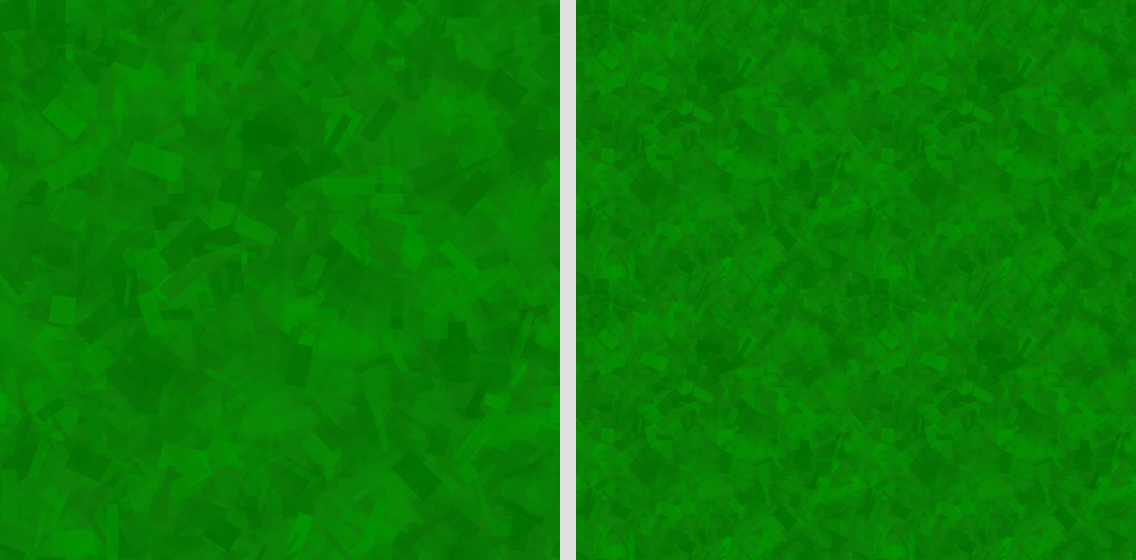
Left: one tile. Right: repeated 2 by 2.
Write a Shadertoy shader that draws this texture.

```glsl
// Tiling green patchwork of translucent, randomly turned rectangular brush dabs.

const float TAU = 6.2831853;
const float GRID = 12.0;   // dabs per side in each layer
const int LAYERS = 16;

vec3 hash3(vec3 p) {
    p = fract(p * vec3(0.1031, 0.1030, 0.0973));
    p += dot(p, p.yxz + 33.33);
    return fract((p.xxy + p.yxx) * p.zyx);
}

// Slow wrapping drift between darker and lighter regions, about -1 to 1
float regionTone(vec2 p) {
    vec2 a = TAU * p;
    return 0.4 * sin(a.x * 2.0 + a.y + 1.3 * sin(a.y * 2.0))
         + 0.35 * sin(a.y * 3.0 - a.x * 2.0 + 2.0)
         + 0.25 * sin(a.x * 4.0 + a.y * 3.0 + 4.0);
}

// Dark and bright ends are pure green, the middle is slightly muted
vec3 greenPaint(float tone, float mute) {
    float grey = 0.045 * sin(0.5 * TAU * tone) * (0.4 + 1.2 * mute);
    return vec3(grey, 0.425 + 0.175 * pow(tone, 1.5), 0.5 * grey);
}

float boxDistance(vec2 p, vec2 halfSize) {
    vec2 d = abs(p) - halfSize;
    return length(max(d, 0.0)) + min(max(d.x, d.y), 0.0);
}

void mainImage(out vec4 fragColor, in vec2 fragCoord) {
    vec2 uv = fragCoord / iResolution.xy;
    float edge = 0.6 / iResolution.y;
    vec3 color = greenPaint(0.5 + 0.25 * regionTone(uv), 0.5);

    for (int layer = 0; layer < LAYERS; layer++) {
        // Shift each layer so the grids do not line up
        vec2 shift = hash3(vec3(float(layer) + 3.0, 7.0, 19.0)).xy;
        vec2 p = uv * GRID + shift;
        vec2 cell = floor(p);

        for (int y = -1; y <= 1; y++)
        for (int x = -1; x <= 1; x++) {
            vec2 id = cell + vec2(x, y);
            vec3 seed = vec3(mod(id, GRID), float(layer) * 5.0) + 1.0;
            vec3 place = hash3(seed);
            vec3 shape = hash3(seed + vec3(31.0, 57.0, 101.0));
            vec3 paint = hash3(seed + vec3(83.0, 23.0, 211.0));

            // Turned rectangle, from thin slivers to broad patches
            vec2 center = id + place.xy;
            vec2 offset = (p - center) / GRID;
            float angle = 0.5 * TAU * place.z;
            float c = cos(angle), s = sin(angle);
            vec2 local = mat2(c, -s, s, c) * offset;
            vec2 halfSize = vec2(mix(0.024, 0.05, shape.x), mix(0.004, 0.027, shape.y));
            float cover = 1.0 - smoothstep(-edge, edge, boxDistance(local, halfSize));

            // Mostly faint dabs, a few nearly opaque
            float opacity = mix(0.1, 0.85, shape.z * shape.z);
            float tone = clamp(paint.x + 0.2 * regionTone((center - shift) / GRID), 0.0, 1.0);
            color = mix(color, greenPaint(tone, paint.y), cover * opacity);
        }
    }
    fragColor = vec4(color, 1.0);
}
```
